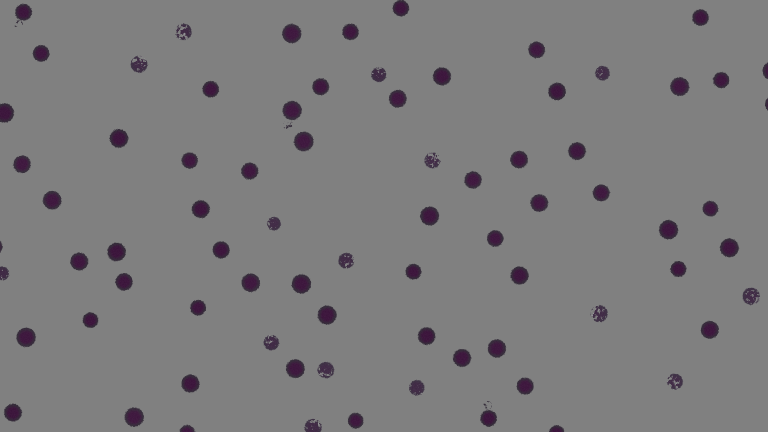
Write a Shadertoy shader that draws this pattern.

```glsl
// Sparse dark purple round grains, some chipped or crumbling, on flat grey.
#define CELL 0.12          // spacing of the scatter grid, in canvas heights
#define GRID_ANGLE 0.42    // turns the grid so its rows do not show
#define FILL 0.57          // share of cells that hold a grain
#define CLUMPING 0.45      // how unevenly the grains spread
#define RADIUS_MIN 0.0178
#define RADIUS_MAX 0.0228
#define ROUGHNESS 0.0016   // raggedness of the outline
#define BROKEN 0.17        // share of chipped grains
#define CRUMBS 0.06        // share of grains with loose specks beside them
#define CHIP_FREQ 130.0    // fineness of the chips

const vec3 GROUND = vec3(0.502);
const vec3 CORE   = vec3(0.245, 0.095, 0.245);
const vec3 RIM    = vec3(0.215, 0.185, 0.235);
const vec3 FADED  = vec3(0.265, 0.215, 0.295);
const vec3 FRINGE = vec3(0.62, 0.59, 0.64);

vec3 hash3(vec2 p) {
    vec3 q = fract(vec3(p.xyx) * vec3(0.1031, 0.1030, 0.0973));
    q += dot(q, q.yxz + 33.33);
    return fract((q.xxy + q.yzz) * q.zyx);
}

float cornerSlope(vec2 corner, vec2 offset) {
    float a = 6.2832 * hash3(corner + 71.0).x;
    return dot(vec2(cos(a), sin(a)), offset);
}

// Gradient noise, roughly -0.7 to 0.7
float noise(vec2 p) {
    vec2 i = floor(p), f = p - i;
    vec2 u = f * f * f * (f * (f * 6.0 - 15.0) + 10.0);
    vec2 e = vec2(1.0, 0.0);
    return mix(mix(cornerSlope(i, f), cornerSlope(i + e.xy, f - e.xy), u.x),
               mix(cornerSlope(i + e.yx, f - e.yx), cornerSlope(i + e.xx, f - e.xx), u.x), u.y);
}

void mainImage(out vec4 fragColor, in vec2 fragCoord) {
    float pixel = 1.0 / iResolution.y;
    vec2 p = fragCoord * pixel;

    // Turned grid: each cell holds at most one grain, kept clear of its border
    float c = cos(GRID_ANGLE), s = sin(GRID_ANGLE);
    vec2 g = mat2(c, -s, s, c) * p + 3.0;
    vec2 cell = floor(g / CELL);
    vec3 place = hash3(cell + 5.0);
    vec3 kind = hash3(cell + 143.0);
    vec3 wear = hash3(cell + 311.0);

    bool broken = kind.x < BROKEN;
    float radius = mix(RADIUS_MIN, RADIUS_MAX, kind.y) * (broken ? 0.87 : 1.0);
    float room = 0.5 * CELL - RADIUS_MAX - ROUGHNESS;
    vec2 q = g - (cell + 0.5) * CELL - (2.0 * place.xy - 1.0) * room;
    bool present = place.z + CLUMPING * noise(cell * 0.37) < FILL;

    // Ragged disc
    float chips = noise(g * CHIP_FREQ) + 0.5 * noise(g * CHIP_FREQ * 2.3);
    float r = length(q);
    float disc = r - radius + ROUGHNESS * (noise(g * 210.0) + 0.8 * noise(g * 420.0));
    float body = disc;

    // Broken grains lose pieces, mostly on one side
    float side = 6.2832 * wear.x;
    vec2 weakSide = vec2(cos(side), sin(side));
    if (broken) {
        float bite = chips + 0.3 * dot(q, weakSide) / radius - mix(0.1, 0.5, wear.y);
        body = max(disc, bite / CHIP_FREQ);
    }

    // Loose specks beside a few grains
    if (wear.z < CRUMBS) {
        float patchDist = length(q - 1.6 * radius * weakSide) - 0.5 * radius;
        body = min(body, max(patchDist, (0.22 - chips) / CHIP_FREQ));
    }

    // Purple core fading into a dark grey rim, with fine mottling
    float t = clamp(r / radius, 0.0, 1.0);
    vec3 grain = mix(CORE, RIM, smoothstep(0.45, 1.0, t + 0.12 * chips));
    if (broken) grain = mix(grain, FADED, 0.65);
    grain += 0.022 * noise(g * 330.0) + 0.014 * (kind.z - 0.5);

    // Composite, with pale slivers inside the chipped places
    float shown = present ? 1.0 : 0.0;
    float sliver = broken ? smoothstep(0.15, 0.4, noise(g * 270.0 + 9.0)) : 0.0;
    sliver *= smoothstep(pixel, -pixel, disc);
    vec3 color = mix(GROUND, FRINGE, 0.7 * sliver * shown);
    color = mix(color, grain, smoothstep(0.8 * pixel, -0.8 * pixel, body) * shown);
    fragColor = vec4(color, 1.0);
}
```
